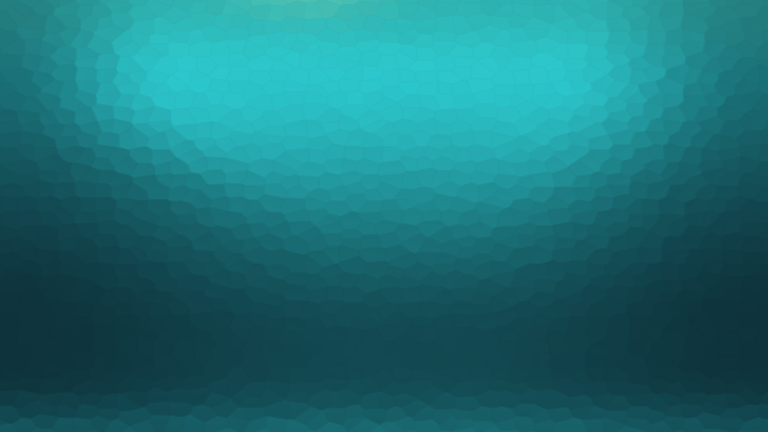
Write a WebGL 1 fragment shader that draws this background.

```glsl
precision highp float;

uniform vec2 u_resolution;

const vec3 DEEP = vec3(0.055, 0.200, 0.235);
const vec3 BRIGHT = vec3(0.170, 0.775, 0.795);
const vec3 PALE_TINT = vec3(0.13, 0.06, 0.0);
const vec3 TOP_TINT = vec3(0.025, 0.0, -0.025);
const vec2 CELL_SIZE = vec2(0.044, 0.030);  // in canvas heights
const float JITTER = 0.8;
const float FACET = 1.12;                   // 0 smooth, 1 flat, above 1 raised lips
const float GRAIN = 0.010;
const float SEAM_DARKNESS = 0.018;
const float SEAM_WIDTH = 0.10;              // in cells
const float FLOOR_START = 0.84;
const float FLOOR_GLOW = 0.25;
const float TOP_DIM = 0.13;

vec2 hash2(vec2 p) {
    vec2 q = vec2(dot(p, vec2(127.1, 311.7)), dot(p, vec2(269.5, 183.3)));
    return fract(sin(q) * 43758.5453);
}

// Light level; depth runs from 0 at the top to 1 at the bottom
float lightLevel(float x, float depth) {
    float middle = 0.15 + 0.85 * (1.0 - smoothstep(0.16, 0.80, depth));
    float side = 0.52 * (1.0 - smoothstep(-0.05, 0.75, depth));

    // The glow narrows into a bowl as it sinks
    float sink = smoothstep(0.20, 0.55, depth);
    float leftReach = mix(0.23, 0.48, sink);
    float rightReach = mix(0.28, 0.42, sink);
    float spread = smoothstep(0.0, leftReach, x) * smoothstep(0.0, rightReach, 1.0 - x);

    float rise = max(depth - FLOOR_START, 0.0) / (1.0 - FLOOR_START);
    float dim = TOP_DIM * spread * (1.0 - smoothstep(0.0, 0.15, depth));
    return mix(side, middle, spread) + FLOOR_GLOW * rise * rise - dim;
}

vec3 waterColor(vec2 uv) {
    uv = clamp(uv, 0.0, 1.0);
    float depth = 1.0 - uv.y;
    vec3 color = mix(DEEP, BRIGHT, lightLevel(uv.x, depth));

    // Pale spot and warmer tint along the top
    vec2 spot = (uv - vec2(0.40, 1.02)) / vec2(0.10, 0.06);
    color += PALE_TINT * exp(-dot(spot, spot));
    return color + TOP_TINT * (1.0 - smoothstep(0.0, 0.20, depth));
}

// Colour of one facet, shaded around its site
vec3 facetColor(vec2 point, vec2 site, float aspect) {
    vec2 samplePoint = mix(point, site, FACET) * CELL_SIZE;
    float grain = (hash2(floor(site * 64.0)).x - 0.5) * GRAIN;
    return waterColor(samplePoint / vec2(aspect, 1.0)) * (1.0 + 2.0 * grain);
}

void main() {
    float aspect = u_resolution.x / u_resolution.y;
    vec2 point = gl_FragCoord.xy / u_resolution.y / CELL_SIZE;
    vec2 home = floor(point);

    // Two nearest sites of the jittered grid
    vec2 nearest = home;
    vec2 second = home;
    float nearestDist = 100.0;
    float secondDist = 100.0;
    for (int j = -2; j <= 2; j++) {
        for (int i = -2; i <= 2; i++) {
            vec2 cell = home + vec2(float(i), float(j));
            vec2 site = cell + 0.5 + JITTER * (hash2(cell) - 0.5);
            vec2 offset = site - point;
            float dist = dot(offset, offset);
            if (dist < nearestDist) {
                second = nearest;
                secondDist = nearestDist;
                nearest = site;
                nearestDist = dist;
            } else if (dist < secondDist) {
                second = site;
                secondDist = dist;
            }
        }
    }

    // Smooth step across the shared border, with a faint dark seam
    vec2 across = normalize(second - nearest);
    float border = dot(0.5 * (nearest + second) - point, across);
    float pixel = 1.0 / (u_resolution.y * CELL_SIZE.y);
    float blend = 0.5 * (1.0 - smoothstep(0.0, pixel, border));
    vec3 color = mix(facetColor(point, nearest, aspect),
                     facetColor(point, second, aspect), blend);
    color *= 1.0 - SEAM_DARKNESS * (1.0 - smoothstep(0.0, SEAM_WIDTH, border));

    gl_FragColor = vec4(clamp(color, 0.0, 1.0), 1.0);
}
```
